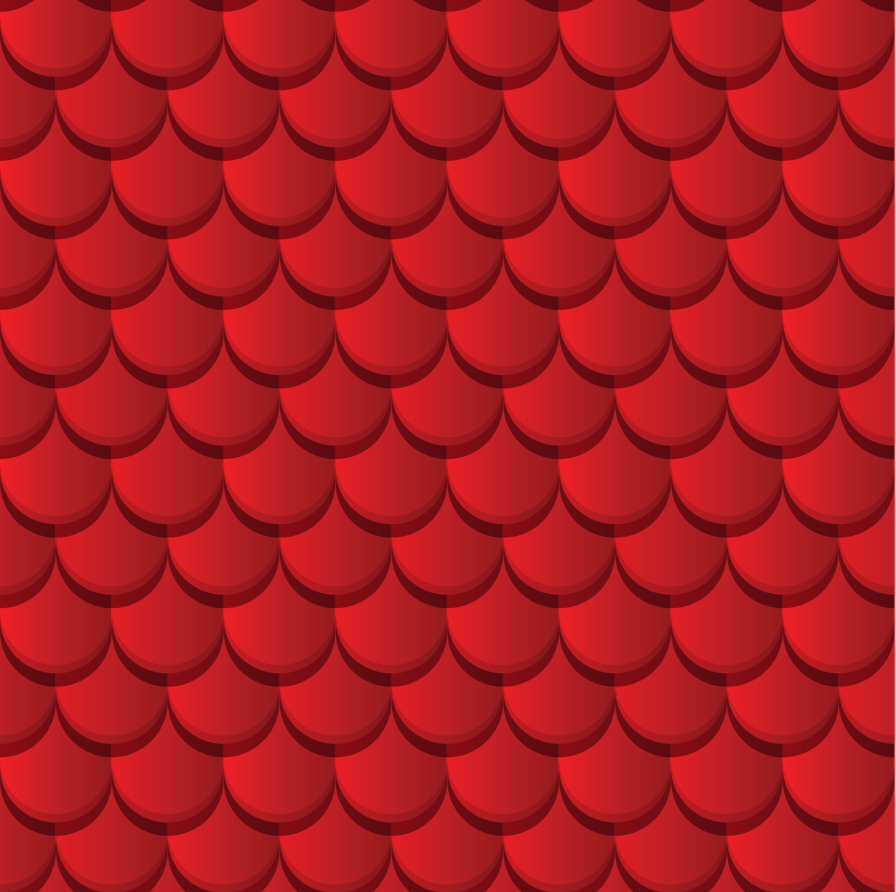
A Shadertoy shader for this pattern:

```glsl
const float TILES_ACROSS = 8.012;

// Lengths below are in tile widths, measured down from the top edge
const float RADIUS       = 0.5;
const float ROW_PITCH    = 0.6667;
const float FIRST_CENTRE = 0.1875;
const float ODD_ROW_LIFT = 0.036;
const float RIM_DEPTH    = 0.075;
const float SHADOW_DROP  = 0.12;
const float MARGIN       = 0.012;

const vec3 LIT_RED     = vec3(0.925, 0.122, 0.15);
const vec3 MID_RED     = vec3(0.735, 0.125, 0.145);
const vec3 SHADED_RED  = vec3(0.585, 0.105, 0.12);
const vec3 RIM_TINT    = vec3(0.87, 0.87, 0.88);
const vec3 SHADOW_TINT = vec3(0.595, 0.40, 0.54);
const vec3 MARGIN_PINK = vec3(0.93, 0.70, 0.71);

// Variation of the lit side between tiles
const float COLUMN_WAVE   = 0.43;
const float COLUMN_AMOUNT = 0.025;
const float ODD_ROW_DIM   = 0.02;
const float TAU = 6.28318;

float rowCentre(float row) {
    return FIRST_CENTRE + row * ROW_PITCH - ODD_ROW_LIFT * mod(row, 2.0);
}

// Coverage of a tile with straight sides and a round lower end
float tileMask(float across, float below, float soft) {
    float dist = length(vec2(across - 0.5, max(below, 0.0))) - RADIUS;
    return 1.0 - smoothstep(-soft, soft, dist);
}

// Brightness of the lit side, slightly different in each column and row
float litLevel(float column, float odd) {
    return 1.0 + COLUMN_AMOUNT * cos(TAU * COLUMN_WAVE * column) - ODD_ROW_DIM * odd;
}

// Left-to-right gradient with a darker crescent along the lower rim
vec3 tileColour(float x, float row, float below, float soft) {
    float odd = mod(row, 2.0);
    float shifted = x + 0.5 * odd;
    float across = fract(shifted);
    float t = across - smoothstep(1.0 - 2.0 * soft, 1.0, across);
    vec3 lit = LIT_RED * litLevel(floor(shifted), odd);
    vec3 face = t < 0.5 ? mix(lit, MID_RED, 2.0 * t)
                        : mix(MID_RED, SHADED_RED, 2.0 * t - 1.0);
    float inner = tileMask(across, below + RIM_DEPTH, soft);
    return face * mix(RIM_TINT, vec3(1.0), inner);
}

void mainImage(out vec4 fragColor, in vec2 fragCoord) {
    float scale = TILES_ACROSS / iResolution.x;
    vec2 p = vec2(fragCoord.x, iResolution.y - fragCoord.y) * scale;
    float soft = 0.75 * scale;

    // Upper row: the last one whose centre line lies above this point
    float upper = floor((p.y - FIRST_CENTRE) / ROW_PITCH);
    upper += step(rowCentre(upper + 1.0), p.y);
    float lower = upper + 1.0;

    // Lower row fills the background
    vec3 colour = tileColour(p.x, lower, p.y - rowCentre(lower), soft);

    // Upper row casts its shadow, then covers it
    float across = fract(p.x + 0.5 * mod(upper, 2.0));
    float below = p.y - rowCentre(upper);
    float shadow = tileMask(across, below - SHADOW_DROP, soft);
    colour *= mix(vec3(1.0), SHADOW_TINT, shadow);
    colour = mix(colour, tileColour(p.x, upper, below, soft), tileMask(across, below, soft));

    // Pale margin where the last column ends
    float edge = TILES_ACROSS - MARGIN;
    colour = mix(colour, MARGIN_PINK, smoothstep(edge - soft, edge + soft, p.x));

    fragColor = vec4(colour, 1.0);
}
```
